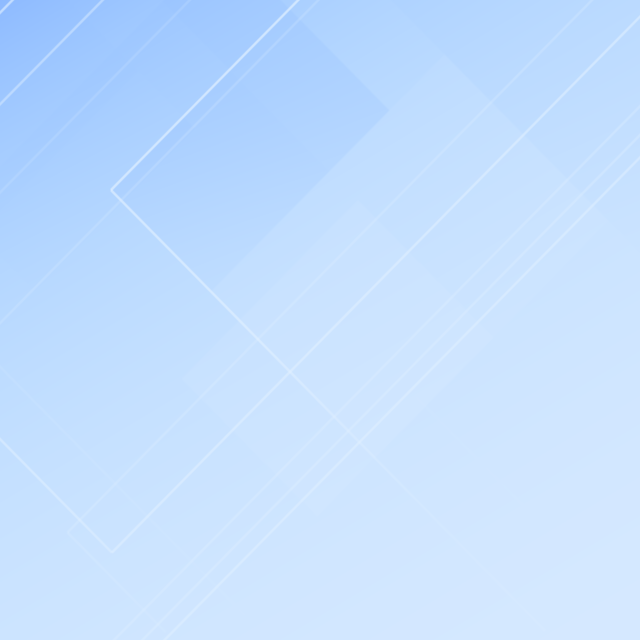
Reproduce this background procedurally as a Shadertoy shader.

```glsl
// Pale blue diagonal panels crossed by thin glowing lines on a soft gradient.
#define DEEP vec3(0.555, 0.73, 1.0)
#define PALE vec3(0.86, 0.922, 1.0)
#define GLOW vec3(0.88, 0.94, 1.0)
#define SLOPE 1.015
#define FALLOFF 1.62
#define LINE_HALF_WIDTH 0.0019
#define LINE_SOFTNESS 0.0014
#define LINE_STRENGTH 0.8
#define PANEL_SOFTNESS 0.003

// Panel bounds: rising min, rising max, falling min, falling max
const vec4 PANELS[8] = vec4[8](
    vec4(-1.0, 0.33, -1.0, 0.108),
    vec4(0.26, 0.51, -0.40, 0.108),
    vec4(0.26, 0.473, 0.108, 0.255),
    vec4(0.473, 0.79, -0.121, 0.255),
    vec4(0.26, 0.79, 0.255, 0.445),
    vec4(0.88, 1.31, -0.304, 0.255),
    vec4(0.79, 1.31, -0.121, 0.62),
    vec4(0.0, 2.0, 0.62, 2.0));

// Positive values lighten, negative values deepen
const float TINTS[8] = float[8](-0.06, -0.10, -0.13, -0.24, -0.20, 0.14, 0.10, -0.06);

// Lines: position, start, end, strength
const vec4 RISING[10] = vec4[10](
    vec4(0.020, -2.0, 2.0, 0.80),
    vec4(0.163, -2.0, 2.0, 0.58),
    vec4(0.301, -2.0, 2.0, 0.20),
    vec4(0.473, -0.121, 2.0, 0.90),
    vec4(0.505, -2.0, 2.0, 0.25),
    vec4(0.939, -0.725, 2.0, 0.32),
    vec4(1.041, -0.686, 2.0, 0.72),
    vec4(1.181, -2.0, 2.0, 0.38),
    vec4(1.226, -2.0, 2.0, 0.42),
    vec4(1.261, -2.0, 2.0, 0.66));

const vec4 FALLING[5] = vec4[5](
    vec4(-0.121, 0.473, 1.85, 0.85),
    vec4(-0.686, -1.0, 1.041, 0.68),
    vec4(-0.725, 0.939, 1.25, 0.28),
    vec4(-0.573, 0.50, 1.35, 0.14),
    vec4(0.040, 1.28, 1.65, 0.18));

// Smooth mask of the span from lo to hi
float span(float v, float lo, float hi, float soft) {
    return smoothstep(lo - soft, lo + soft, v) * (1.0 - smoothstep(hi - soft, hi + soft, v));
}

// Thin line at across = line.x, clipped to its start and end
float stroke(float across, float along, vec4 line, float pixel) {
    float dist = abs(across - line.x) / length(vec2(SLOPE, 1.0));
    float soft = max(LINE_SOFTNESS, 0.7 * pixel);
    float body = 1.0 - smoothstep(LINE_HALF_WIDTH - soft, LINE_HALF_WIDTH + soft, dist);
    return body * span(along, line.y, line.z, LINE_HALF_WIDTH) * line.w * LINE_STRENGTH;
}

void mainImage(out vec4 fragColor, in vec2 fragCoord) {
    vec2 uv = fragCoord / iResolution.xy;
    float pixel = 1.0 / min(iResolution.x, iResolution.y);
    float down = 1.0 - uv.y;

    // Diagonal axes: x is constant on rising lines, y on falling lines
    vec2 diag = vec2(SLOPE * uv.x + down, SLOPE * uv.x - down);

    // Background gradient, with a slightly greener middle
    float depth = exp(-FALLOFF * (0.6 * uv.x + down));
    vec3 color = mix(PALE, DEEP, depth);
    color.g += 0.06 * depth * (1.0 - depth);

    // Translucent panels; the deep ones dissolve downward
    float soft = max(PANEL_SOFTNESS, pixel);
    float fade = 1.0 - 0.85 * smoothstep(0.08, 0.48, down);
    for (int i = 0; i < 8; i++) {
        vec4 p = PANELS[i];
        float mask = span(diag.x, p.x, p.y, soft) * span(diag.y, p.z, p.w, soft);
        bool lighten = TINTS[i] > 0.0;
        color = mix(color, lighten ? PALE : DEEP, mask * abs(TINTS[i]) * (lighten ? 1.0 : fade));
    }

    // Glowing lines; the falling ones fade toward the lower right
    for (int i = 0; i < 10; i++) {
        color = mix(color, GLOW, stroke(diag.x, diag.y, RISING[i], pixel));
    }
    float fallFade = 1.0 - 0.8 * smoothstep(0.8, 1.6, diag.x);
    for (int i = 0; i < 5; i++) {
        color = mix(color, GLOW, stroke(diag.y, diag.x, FALLING[i], pixel) * fallFade);
    }

    fragColor = vec4(color, 1.0);
}
```
